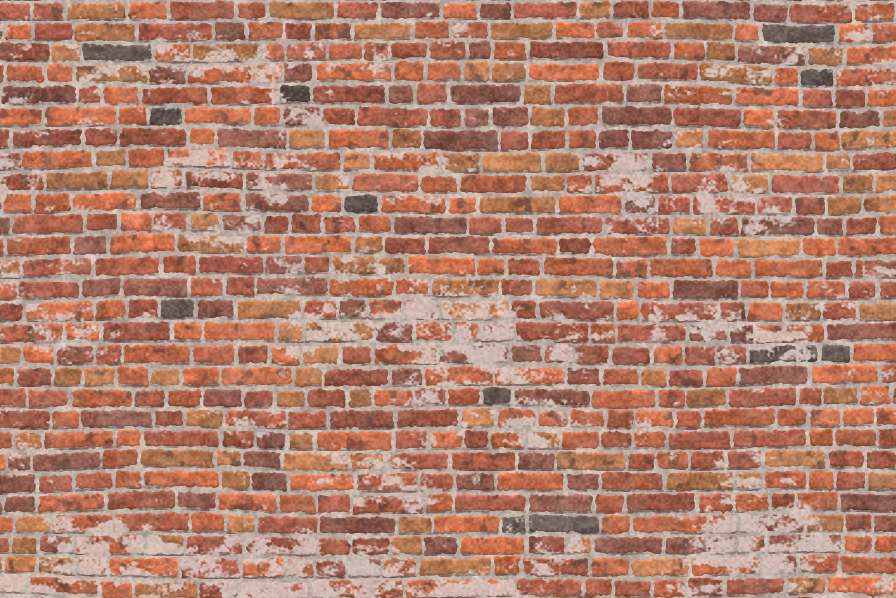
Reproduce this texture procedurally as a WebGL 2 fragment shader.

```glsl
#version 300 es
precision highp float;

uniform vec2 u_resolution;
out vec4 outColor;

const float ROWS = 28.0;           // courses over the canvas height
const float HEADER = 1.62;         // short brick length, in course heights
const float JOINT = 0.085;         // half width of a mortar joint
const float CORNER = 0.13;
const float LENGTH_JITTER = 0.32;
const float EDGE_WEAR = 0.17;
const float LIME_AMOUNT = 0.85;

const vec3 ORANGE = vec3(0.75, 0.41, 0.28);
const vec3 RED    = vec3(0.63, 0.35, 0.28);
const vec3 OCHRE  = vec3(0.71, 0.48, 0.32);
const vec3 PLUM   = vec3(0.53, 0.34, 0.30);
const vec3 CHAR   = vec3(0.38, 0.33, 0.31);
const vec3 MORTAR = vec3(0.77, 0.71, 0.67);
const vec3 LIME   = vec3(0.86, 0.79, 0.77);
const vec3 SHADOW = vec3(0.33, 0.23, 0.21);

float hash(vec2 p) {
  vec3 q = fract(vec3(p.xyx) * 0.1031);
  q += dot(q, q.yzx + 33.33);
  return fract((q.x + q.y) * q.z);
}

float noise(vec2 p) {
  vec2 i = floor(p), f = fract(p);
  f = f * f * (3.0 - 2.0 * f);
  return mix(mix(hash(i), hash(i + vec2(1, 0)), f.x),
             mix(hash(i + vec2(0, 1)), hash(i + vec2(1, 1)), f.x), f.y);
}

float fbm(vec2 p) {
  float sum = 0.0, weight = 0.5;
  for (int i = 0; i < 4; i++) {
    sum += weight * noise(p);
    p = mat2(1.6, 1.2, -1.2, 1.6) * p + 17.3;
    weight *= 0.5;
  }
  return sum / 0.9375;
}

float jointX(float k, float row) {
  return k + LENGTH_JITTER * (hash(vec2(k + 71.0, row + 13.0)) - 0.5);
}

// Groups of three headers; two of them usually merge into a stretcher.
bool isMerged(float k, float row) {
  float slot = mod(k, 3.0);
  float pick = hash(vec2(floor(k / 3.0) + 211.0, row + 47.0));
  return (slot == 1.0 && pick < 0.42) || (slot == 2.0 && pick > 0.42 && pick < 0.82);
}

float boxDistance(vec2 p, vec2 halfSize, float radius) {
  vec2 q = abs(p) - halfSize + radius;
  return length(max(q, 0.0)) + min(max(q.x, q.y), 0.0) - radius;
}

vec3 brickColor(vec2 id) {
  float kind = hash(id + 5.7);
  vec3 color = mix(ORANGE, RED, smoothstep(0.15, 0.85, hash(id + 31.1)));
  if (kind < 0.17) color = mix(color, OCHRE, 0.85);
  else if (kind > 0.98) color = CHAR;
  else if (kind > 0.83) color = mix(color, PLUM, 0.85);
  return color * (0.9 + 0.2 * hash(id + 83.9));
}

void main() {
  vec2 p = gl_FragCoord.xy / u_resolution.y * ROWS;
  float pixel = ROWS / u_resolution.y;
  vec2 wall = p;
  p.y += 0.35 * (noise(p * vec2(0.13, 0.2)) - 0.5);

  // Locate the brick between its two joints
  float row = floor(p.y);
  float x = p.x / HEADER + 3.0 * hash(vec2(row + 9.0, 3.0)) + 30.0;
  float left = floor(x + 0.5);
  if (jointX(left, row) > x) left -= 1.0;
  float right = left + 1.0;
  if (isMerged(left, row)) left -= 1.0;
  if (isMerged(right, row)) right += 1.0;
  float x0 = jointX(left, row), x1 = jointX(right, row);
  vec2 id = vec2(left, row + 100.0);

  vec2 halfSize = vec2(0.5 * (x1 - x0) * HEADER, 0.5) - JOINT;
  halfSize.y -= 0.05 * hash(id + 3.3);
  vec2 local = vec2((x - 0.5 * (x0 + x1)) * HEADER, p.y - row - 0.5);
  local.y += 0.07 * (hash(id + 19.0) - 0.5) + 0.03 * local.x * (hash(id + 23.0) - 0.5);
  float wear = EDGE_WEAR * (fbm(wall * 2.6) - 0.5) + 0.08 * (noise(wall * 7.0) - 0.5);
  float dist = boxDistance(local, halfSize, CORNER) + wear;
  float brick = 1.0 - smoothstep(-0.6 * pixel, 0.6 * pixel, dist);

  // Mortar with shade under the bricks
  float grain = noise(wall * 9.0) - 0.5;
  vec3 mortar = MORTAR * (0.82 + 0.32 * fbm(wall * 1.7)) + 0.13 * grain;
  float under = smoothstep(0.3, 0.45, -local.y) * smoothstep(0.16, 0.02, dist);
  mortar = mix(mortar, SHADOW, 0.75 * under * smoothstep(0.38, 0.62, fbm(wall * 1.1 + 40.0)));

  // Brick face: rough grain, lit top edge, pits and soot
  float rough = fbm(wall * vec2(2.2, 3.2) + id * 3.7);
  vec3 face = brickColor(id) * (0.77 + 0.46 * rough) + 0.13 * grain;
  float rim = smoothstep(-0.16, 0.0, dist);
  face *= 1.0 + 0.2 * rim * sign(local.y) * smoothstep(0.1, 0.35, abs(local.y));
  face = mix(face, SHADOW, 0.6 * smoothstep(0.62, 0.8, fbm(wall * 1.9 + 90.0)));

  // Lime patches, denser along the foot of the wall
  float foot = 0.13 * smoothstep(4.0, 0.0, wall.y);
  float patches = 0.55 * fbm(wall * vec2(0.2, 0.4) + 7.0) + 0.45 * fbm(wall * vec2(1.3, 2.2) + 60.0);
  patches += foot + 0.12 * (hash(id + 51.0) - 0.5);
  float lime = LIME_AMOUNT * smoothstep(0.57, 0.67, patches + 0.08 * grain);
  face = mix(face, LIME + 0.1 * grain, lime);
  face = mix(face, MORTAR, 0.14 * smoothstep(0.35, 0.75, fbm(wall * 1.4 + 25.0)));

  outColor = vec4(clamp(mix(mortar, face, brick), 0.0, 1.0), 1.0);
}
```
